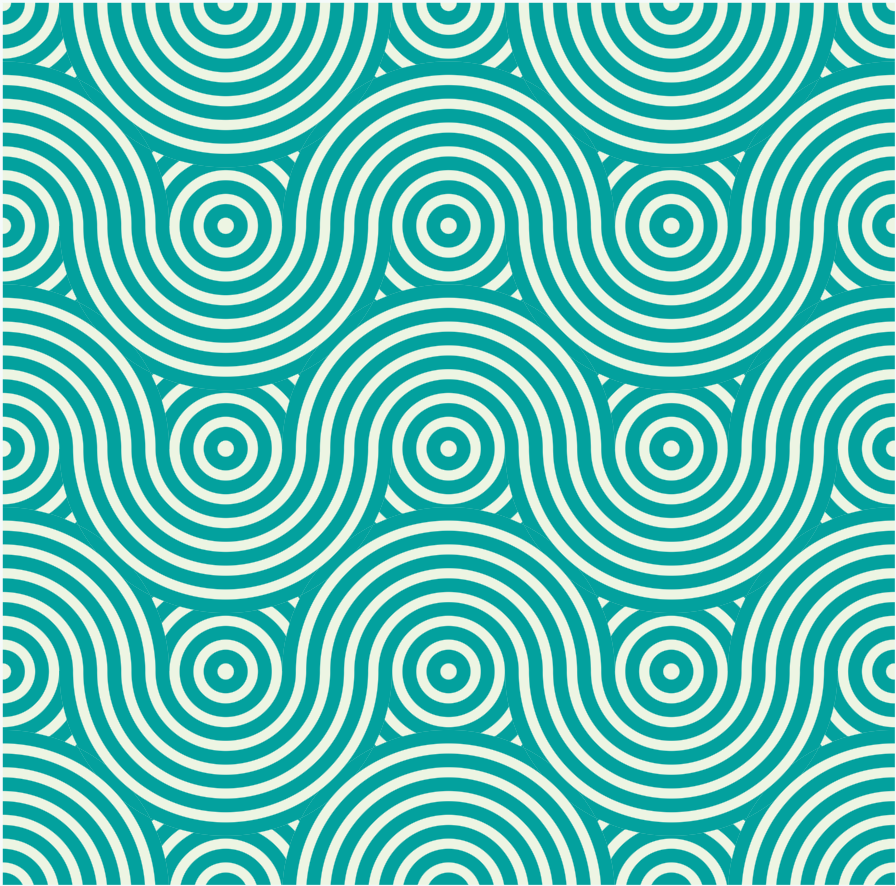
A Shadertoy shader for this pattern:

```glsl
// Interlocking wavy bands of concentric rings around a square lattice of targets.
// Even columns carry arches, odd columns carry cups; each folded lattice cell
// holds one arch corner, one cup corner and two target corners between them.

#define SPACING 0.2487              // lattice step, in canvas widths
#define CENTRE vec2(0.0006, -0.0063) // lattice origin from the canvas middle
#define PITCH 0.1068                // ring to ring, in lattice steps
#define FIRST_RING 0.0136           // radius of the innermost ring line
#define HALF_LINE 0.0228            // half the line width
#define BAND_RADIUS 0.737           // reach of an arch or cup with its margin
#define SOFTNESS 1.3                // edge blur in pixels
#define TEAL vec3(0.01, 0.63, 0.62)
#define CREAM vec3(0.93, 0.96, 0.89)
#define BORDER vec3(0.96, 0.98, 0.98)
#define MARGIN_LOW vec2(0.0031, 0.0013)  // left, bottom
#define MARGIN_HIGH vec2(0.0013, 0.0031) // right, top

// Coverage of a shape from its signed distance (negative inside)
float cover(float dist, float blur) {
    return clamp(0.5 - dist / blur, 0.0, 1.0);
}

// Coverage of the concentric lines at a given radius
float rings(float radius, float blur) {
    float phase = fract((radius - FIRST_RING) / PITCH + 0.5) - 0.5;
    return cover(abs(phase) * PITCH - HALF_LINE, blur);
}

// Radius about a cell corner; x is eased so arch and cup lines join exactly
float radiusFrom(vec2 cell, vec2 corner) {
    float joinScale = 9.0 * PITCH + 2.0 * FIRST_RING;
    return length((cell - corner) * vec2(joinScale, 1.0));
}

float wavePattern(vec2 p, float blur) {
    // Fold x between an even column (0) and an odd column (1)
    vec2 cell = vec2(abs(mod(p.x + 1.0, 2.0) - 1.0), fract(p.y));

    float arch = radiusFrom(cell, vec2(0.0));
    float cup = radiusFrom(cell, vec2(1.0));
    float target = min(radiusFrom(cell, vec2(0.0, 1.0)),
                       radiusFrom(cell, vec2(1.0, 0.0)));

    // Arches and cups cover the targets, leaving clipped ring fragments
    float inArch = cover(arch - BAND_RADIUS, blur);
    float inCup = cover(cup - BAND_RADIUS, blur);
    float bands = max(rings(arch, blur) * inArch, rings(cup, blur) * inCup);
    float gaps = rings(target, blur) * (1.0 - inArch) * (1.0 - inCup);
    return max(bands, gaps);
}

void mainImage(out vec4 fragColor, in vec2 fragCoord) {
    vec2 uv = fragCoord / iResolution.x;
    vec2 size = iResolution.xy / iResolution.x;
    float pixel = 1.0 / iResolution.x;

    vec2 p = (uv - 0.5 * size - CENTRE) / SPACING;
    float lines = wavePattern(p, SOFTNESS * pixel / SPACING);
    vec3 color = mix(TEAL, CREAM, lines);

    // Thin pale frame
    vec2 inset = min(uv - MARGIN_LOW, size - MARGIN_HIGH - uv);
    color = mix(color, BORDER, cover(min(inset.x, inset.y), pixel));

    fragColor = vec4(color, 1.0);
}
```
